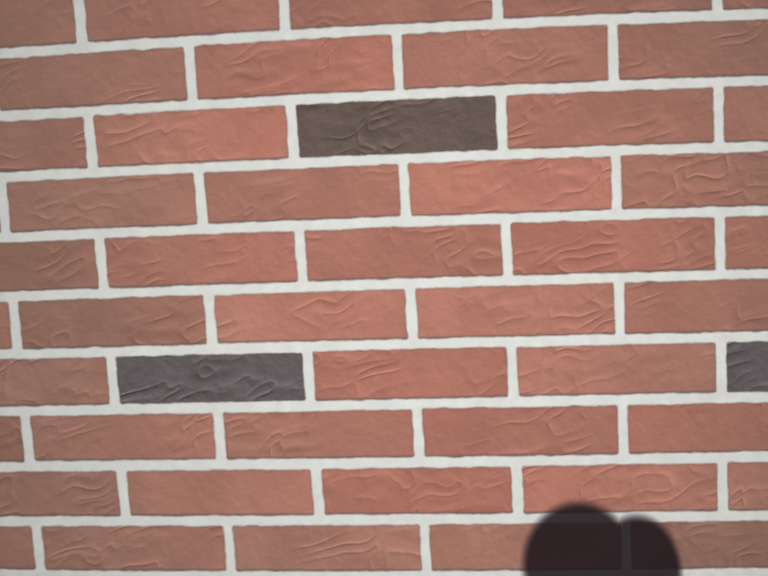
This texture is drawn by a WebGL 2 fragment shader. Its source:

```glsl
#version 300 es
precision highp float;
uniform vec2 u_resolution;
out vec4 outColor;

float hash(vec2 p) {
  vec3 q = fract(p.xyx * vec3(0.1031, 0.1030, 0.0973));
  q += dot(q, q.yzx + 33.33);
  return fract((q.x + q.y) * q.z);
}

float noise(vec2 p) {
  vec2 i = floor(p), f = fract(p);
  f = f * f * (3.0 - 2.0 * f);
  return mix(mix(hash(i), hash(i + vec2(1, 0)), f.x),
             mix(hash(i + vec2(0, 1)), hash(i + vec2(1, 1)), f.x), f.y);
}

float fbm(vec2 p) {
  float sum = 0.0, amp = 0.5;
  for (int i = 0; i < 4; i++) {
    sum += amp * noise(p);
    p = mat2(1.6, 1.2, -1.2, 1.6) * p + 7.3;
    amp *= 0.5;
  }
  return sum;
}

// Slanting folds pressed into the clay
float clayHeight(vec2 p) {
  vec2 q = mat2(0.93, 0.37, -0.37, 0.93) * p * vec2(24.0, 62.0);
  q += 1.8 * noise(p * 22.0);
  float fold = 1.0 - abs(2.0 * noise(q) - 1.0);
  return fold * fold * smoothstep(0.3, 0.7, noise(p * 13.0 + 40.0)) + 0.7 * fbm(p * 75.0);
}

// Soft-edged ellipse, 1 inside
float blob(vec2 p, vec2 center, vec2 radius) {
  return 1.0 - smoothstep(0.88, 1.1, length((p - center) / radius));
}

void main() {
  // Height is 1, y runs down from the top
  vec2 p = gl_FragCoord.xy / u_resolution.y;
  p.y = 1.0 - p.y;
  float u = gl_FragCoord.x / u_resolution.x;
  p.x = u * 4.0 / 3.0;

  // Courses: tilted, bowed and narrowing downward
  float y = p.y - 4.0 * u * (1.0 - u) * (0.0115 * p.y - 0.0075);
  float pitch = mix(0.1094, 0.1168, u);
  float courseHeight = sqrt(pitch * pitch - 0.004 * (y - mix(0.0938, 0.0243, u)));
  float course = (pitch - courseHeight) / 0.002 + 1.0;
  float row = floor(course);

  // Columns: leaning joints, widening to the right, half a brick off on odd rows
  float r = course - 0.5;
  float start = 0.1389 + 0.0094 * r;
  float span = 0.3464 - 0.0017 * r;
  float widen = 0.0075 - 0.00035 * r;
  float brickWidth = sqrt(span * span + 4.0 * widen * (p.x - start));
  float column = (brickWidth - span) / (2.0 * widen) - 0.525 * mod(row, 2.0);
  float col = floor(column);
  vec2 id = vec2(col, row);
  float tone = hash(id + 17.0);

  // Distance to the ragged brick outline, negative inside
  vec2 size = vec2(brickWidth, courseHeight);
  vec2 local = (vec2(fract(column), fract(course)) - 0.5) * size;
  vec2 halfSize = 0.5 * size - 0.0093 + 0.0012 * (hash(id) - 0.5);
  vec2 e = abs(local) - halfSize + 0.004;
  float d = length(max(e, 0.0)) + min(max(e.x, e.y), 0.0) - 0.004;
  d += 0.0045 * (fbm(p * 48.0) - 0.47);
  float soft = max(0.0022, 0.8 / u_resolution.y);
  float brickMask = 1.0 - smoothstep(-soft, soft, d);

  // Clay colour, warmer toward the middle
  float warmth = smoothstep(0.85, 0.15, length((p - vec2(0.78, 0.46)) * vec2(1.0, 0.9)));
  warmth = clamp(warmth + 0.55 * (tone - 0.5), 0.0, 1.0);
  vec3 clay = mix(vec3(0.61, 0.455, 0.40), vec3(0.69, 0.46, 0.40), warmth);
  clay *= 0.96 + 0.09 * hash(id + 5.0);

  // Every third brick of every fourth course is burnt dark
  float burnt = step(abs(mod(row, 4.0) - 2.0), 0.1)
              * step(abs(mod(col + floor(row / 4.0), 3.0) - 1.0), 0.1);
  vec3 char = mix(vec3(0.41, 0.35, 0.325), vec3(0.40, 0.37, 0.375), step(4.0, row));
  clay = mix(clay, char, burnt);

  // Relief, mottling and darker brick rims
  vec2 grain = p + id * vec2(3.17, 1.73) + 20.0;
  float relief = clayHeight(grain) - clayHeight(grain + vec2(0.0015, -0.0035));
  clay *= 1.0 + (0.22 + 0.18 * burnt) * relief;
  clay *= 0.94 + 0.13 * fbm(grain * 14.0);
  float rim = smoothstep(-0.006, 0.0, d);
  float underside = smoothstep(-0.006, 0.0, local.y - halfSize.y);
  clay = mix(clay, vec3(0.40, 0.36, 0.36), 0.12 * rim + 0.5 * underside);

  // Mortar with faint grit
  vec3 mortar = vec3(0.87, 0.87, 0.85) * (0.96 + 0.08 * fbm(p * 60.0));
  mortar *= 1.0 - 0.12 * smoothstep(0.004, 0.0, d);
  vec3 color = mix(mortar, clay, brickMask);

  // Light falling off to the edges
  vec2 away = p - vec2(0.78, 0.46);
  color *= 1.02 - 0.23 * dot(away, away);

  // Cast shadow of two rounded forms at the lower edge
  float shadow = max(blob(p, vec2(1.005, 0.98), vec2(0.097, 0.108)),
                     blob(p, vec2(1.105, 1.0), vec2(0.078, 0.105)));
  color = mix(color, color * 0.12 + vec3(0.11, 0.085, 0.10), shadow);

  outColor = vec4(clamp(color, 0.0, 1.0), 1.0);
}
```
